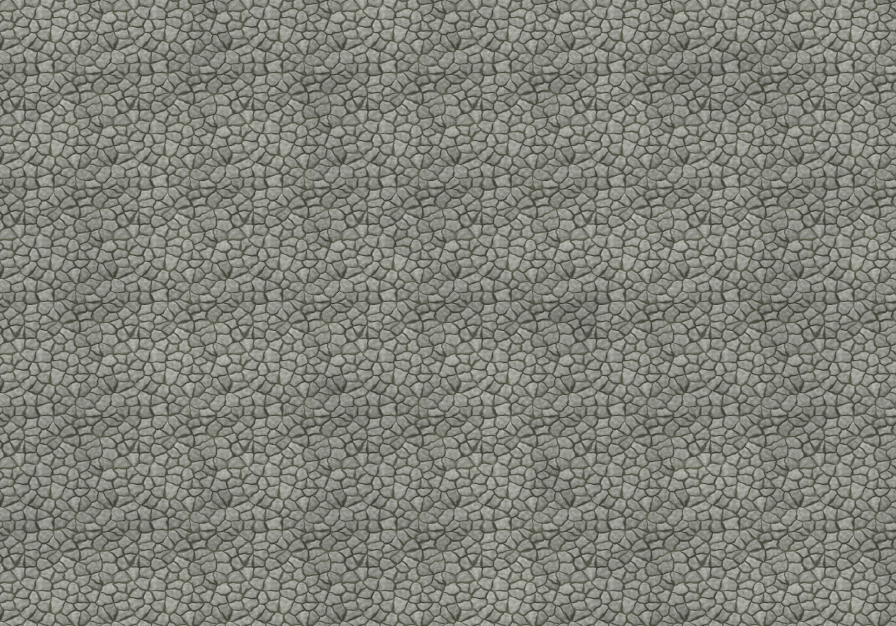
Give the GLSL for this texture, as a Shadertoy shader.

```glsl
#define TILES_ACROSS 7.84
#define STONES_PER_TILE vec2(9.0, 11.0)
#define JITTER 0.90
#define JOINT_WIDTH 0.075
#define TONE_SPREAD 0.10
#define BEVEL_LIGHT 0.07
#define GRAIN 0.20
#define GRIME 0.11
#define BAND_SHADE 0.035
#define STONE_COLOR vec3(0.580, 0.585, 0.555)
#define JOINT_COLOR vec3(0.245, 0.245, 0.200)
#define MOSS_COLOR vec3(0.325, 0.325, 0.255)

// Two random values for a lattice cell that wraps after the given period
vec2 cellHash(vec2 cell, vec2 period, uint seed) {
    uvec2 v = uvec2(mod(cell + 0.5, period)) + seed;
    v = v * 1664525u + 1013904223u;
    for (int turn = 0; turn < 2; turn++) {
        v.x += v.y * 1664525u;
        v.y += v.x * 1664525u;
        v ^= v >> 16u;
    }
    return vec2(v & 65535u) / 65535.0;
}

// Gradient noise with a wrapping lattice
float cornerSlope(vec2 lattice, vec2 offset, vec2 period) {
    float angle = 6.2832 * cellHash(lattice, period, 17u).x;
    return dot(vec2(cos(angle), sin(angle)), offset);
}

float gradientNoise(vec2 p, vec2 period) {
    vec2 i = floor(p), f = fract(p);
    vec2 u = f * f * f * (f * (f * 6.0 - 15.0) + 10.0);
    vec2 e = vec2(1.0, 0.0);
    float low = mix(cornerSlope(i, f, period), cornerSlope(i + e, f - e, period), u.x);
    float high = mix(cornerSlope(i + e.yx, f - e.yx, period),
                     cornerSlope(i + 1.0, f - 1.0, period), u.x);
    return mix(low, high, u.y);
}

float fractalNoise(vec2 p, vec2 period) {
    float sum = 0.0, gain = 0.6;
    for (int octave = 0; octave < 3; octave++) {
        sum += gain * gradientNoise(p, period);
        p *= 2.0;
        period *= 2.0;
        gain *= 0.5;
    }
    return sum;
}

vec2 stoneCenter(vec2 cell) {
    return cell + 0.5 + JITTER * (cellHash(cell, STONES_PER_TILE, 3u) - 0.5);
}

// Distance to the nearest joint; also yields the stone's cell and center offset
float jointDistance(vec2 p, out vec2 stoneCell, out vec2 toCenter) {
    vec2 home = floor(p);
    float nearest = 100.0;
    for (int y = -1; y <= 1; y++)
    for (int x = -1; x <= 1; x++) {
        vec2 cell = home + vec2(x, y);
        vec2 d = stoneCenter(cell) - p;
        if (dot(d, d) < nearest) {
            nearest = dot(d, d);
            stoneCell = cell;
            toCenter = d;
        }
    }
    float edge = 10.0;
    for (int y = -2; y <= 2; y++)
    for (int x = -2; x <= 2; x++) {
        vec2 d = stoneCenter(stoneCell + vec2(x, y)) - p;
        vec2 across = d - toCenter;
        if (dot(across, across) > 0.0001)
            edge = min(edge, dot(0.5 * (d + toCenter), normalize(across)));
    }
    return edge;
}

void mainImage(out vec4 fragColor, in vec2 fragCoord) {
    // Tile space, measured from the upper left
    vec2 tilePos = vec2(fragCoord.x, iResolution.y - fragCoord.y) / iResolution.x * TILES_ACROSS;
    vec2 stonePos = tilePos * STONES_PER_TILE;
    float pixel = TILES_ACROSS * STONES_PER_TILE.x / iResolution.x;

    // Bent joints, wider and darker below each stone
    vec2 bend = vec2(gradientNoise(stonePos * 2.0, 2.0 * STONES_PER_TILE),
                     gradientNoise(stonePos * 2.0 + 7.0, 2.0 * STONES_PER_TILE));
    vec2 stoneCell, toCenter;
    float edge = jointDistance(stonePos + 0.16 * bend, stoneCell, toCenter);
    float slope = dot(normalize(toCenter + 0.0001), normalize(vec2(0.4, 1.0)));
    float patches = fractalNoise(tilePos * 3.0, vec2(3.0));
    float width = JOINT_WIDTH * (1.0 + 0.7 * patches - 0.35 * slope);
    float soft = max(0.09, 0.9 * pixel);
    float depth = clamp(0.88 + 0.9 * fractalNoise(stonePos + 5.0, STONES_PER_TILE), 0.45, 1.0);
    float jointMask = depth * (1.0 - smoothstep(width - soft, width + soft, edge));

    // Stone face: own tone, lit upper rim and rough grain
    float tone = cellHash(stoneCell, STONES_PER_TILE, 41u).x - 0.5;
    float rim = 1.0 - smoothstep(width, width + 0.30, edge);
    float grain = fractalNoise(stonePos * 3.0, 3.0 * STONES_PER_TILE);
    vec3 stone = STONE_COLOR + TONE_SPREAD * tone + BEVEL_LIGHT * rim * slope + GRAIN * grain;

    // Joint: dark soil with mossy spots
    float moss = smoothstep(-0.1, 0.4, fractalNoise(tilePos * 5.0 + 2.0, vec2(5.0)));
    vec3 color = mix(stone, mix(JOINT_COLOR, MOSS_COLOR, moss), jointMask);

    // Shaded band in every tile, then wear that does not repeat
    vec2 bandOffset = fract(tilePos - vec2(0.26, 0.21)) - 0.5;
    float band = exp(-90.0 * bandOffset.y * bandOffset.y) * (0.6 + 0.4 * cos(6.2832 * bandOffset.x));
    float wear = fractalNoise(tilePos * 0.8 + 11.0, vec2(512.0));
    float stain = smoothstep(0.22, 0.55, fractalNoise(tilePos * 1.3 + 53.0, vec2(512.0)));
    color += 0.045 * patches - BAND_SHADE * band;
    color *= 1.0 + GRIME * wear - GRIME * stain;
    fragColor = vec4(clamp(color, 0.0, 1.0), 1.0);
}
```
